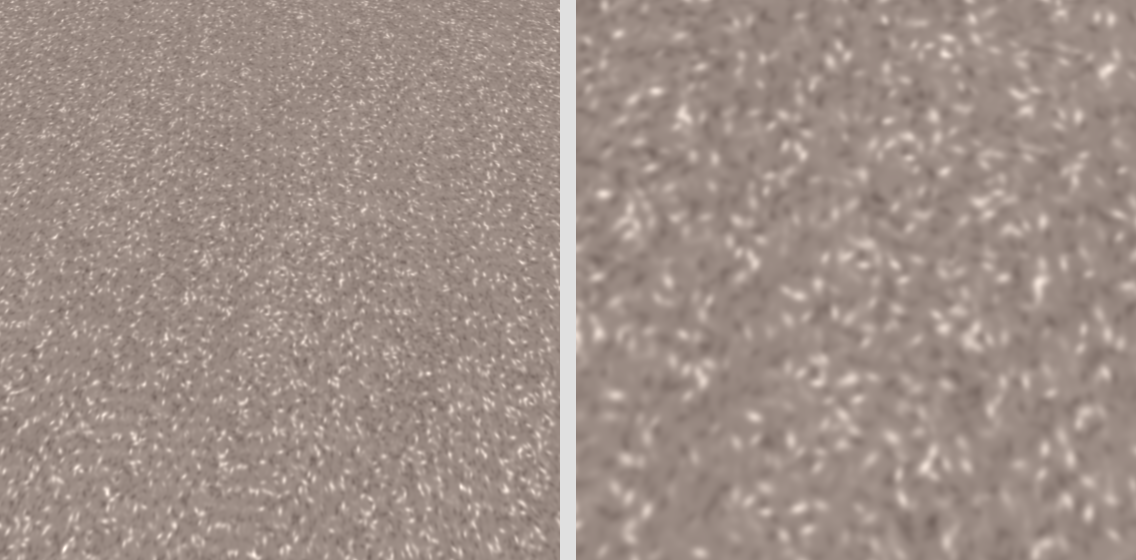
Left: the whole. Right: its middle third, enlarged.
Write a WebGL 2 fragment shader that draws this texture.

```glsl
#version 300 es
precision highp float;
// Speckled stone-like ground seen at a slant: soft grains, one per jittered
// cell of a plane in perspective, summed as Gaussian spots around a base tone.
// Spots are widened by the pixel footprint so that far grains stay smooth.

uniform vec2 u_resolution;
out vec4 fragColor;

const vec3 BASE_COLOR = vec3(0.603, 0.543, 0.513);
const vec3 TONE_TINT = vec3(1.0, 1.0, 0.97);
const float HORIZON = 2.1;          // height of the vanishing line
const float MID_DISTANCE = 1.6;     // distance from the line to the middle
const float CELL_SIZE = 0.0068;     // grain spacing at mid height
const float GRAIN_RADIUS = 0.38;    // Gaussian sigma, in cells
const float RADIUS_SPREAD = 0.12;
const float STRETCH = 0.25;         // how oblong grains may be
const float TONE_RANGE = 0.16;      // dark to light spread of common grains
const float GLINT_TONE = 0.18;      // extra light of the palest grains
const float GLINT_START = 0.78;
const float NEAR_CONTRAST = 1.15;
const float FAR_CONTRAST = 0.86;
const float MOTTLE_SCALE = 0.09;    // in cells
const float MOTTLE_TONE = 0.025;

float hash(vec2 p) {
    return fract(sin(dot(p, vec2(127.1, 311.7))) * 43758.5453);
}

vec2 hash2(vec2 p) {
    return vec2(hash(p + 17.3), hash(p + 59.8));
}

float valueNoise(vec2 p) {
    vec2 cell = floor(p);
    vec2 f = fract(p);
    f = f * f * (3.0 - 2.0 * f);
    float low = mix(hash(cell), hash(cell + vec2(1, 0)), f.x);
    float high = mix(hash(cell + vec2(0, 1)), hash(cell + vec2(1, 1)), f.x);
    return mix(low, high, f.y);
}

// Signed tone of one grain: an even spread with a pale tail
float grainTone(float h) {
    return TONE_RANGE * (h - 0.5) + GLINT_TONE * smoothstep(GLINT_START, 1.0, h);
}

// Sum of the grains near a point, blurred by a footprint given in cells
float grains(vec2 p, float footprint) {
    vec2 home = floor(p);
    float blur = 0.12 * footprint * footprint;
    float sum = 0.0;
    for (int j = -2; j <= 2; j++) {
        for (int i = -2; i <= 2; i++) {
            vec2 id = home + vec2(i, j);
            vec2 shape = hash2(id + 101.0);
            vec2 d = p - id - hash2(id);

            // Turn and stretch the spot
            float angle = 3.14159 * shape.x;
            float c = cos(angle), s = sin(angle);
            d = mat2(c, -s, s, c) * d;
            float radius = GRAIN_RADIUS + RADIUS_SPREAD * (shape.y - 0.5);
            vec2 sigma = radius * vec2(1.0 + STRETCH, 1.0 / (1.0 + STRETCH));

            // Keep the spot's total light while it widens
            vec2 variance = sigma * sigma;
            vec2 wide = variance + blur;
            float gain = sqrt(variance.x * variance.y / (wide.x * wide.y));
            sum += grainTone(hash(id)) * gain * exp(-0.5 * dot(d, d / wide));
        }
    }
    return sum;
}

void main() {
    vec2 p = gl_FragCoord.xy / u_resolution.y;
    float middle = 0.5 * u_resolution.x / u_resolution.y;

    // Project onto the plane, in cells; depth is 1 at mid height
    float depth = MID_DISTANCE / (HORIZON - p.y);
    vec2 ground = vec2((p.x - middle) * depth, MID_DISTANCE * depth) / CELL_SIZE;
    float footprint = depth * depth / (CELL_SIZE * u_resolution.y);

    // Fine grains over faint, broad mottling
    float contrast = mix(NEAR_CONTRAST, FAR_CONTRAST, p.y);
    float tone = contrast * grains(ground, footprint);
    tone += MOTTLE_TONE * (valueNoise(ground * MOTTLE_SCALE) - 0.5);

    fragColor = vec4(clamp(BASE_COLOR + TONE_TINT * tone, 0.0, 1.0), 1.0);
}
```
